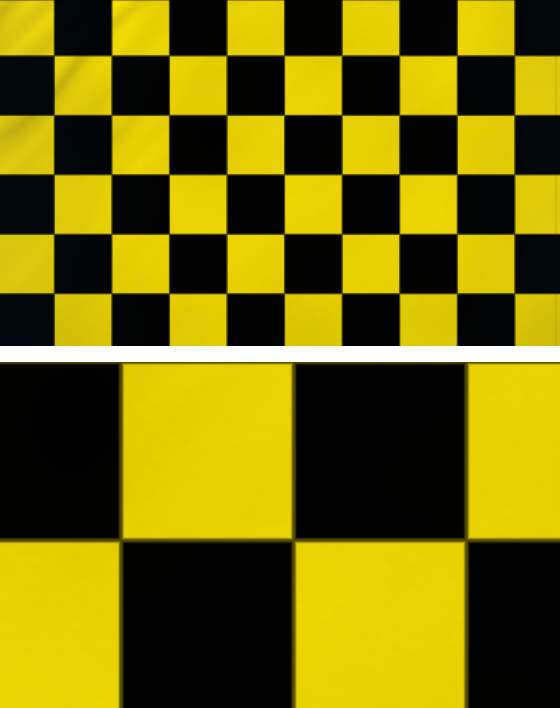
Top, the full canvas; bottom, a detail of the centre.
Write a Shadertoy shader that draws this pattern.

```glsl
// A black and yellow checkered cloth flag: ten columns by six rows, cropped at the rim.
// A checker sign is softened by the distance to the nearest seam, then the cloth is
// shaded with gradient noise for dye variation, weave and diagonal creases.

vec2 hashGradient(vec2 cell) {
    vec2 h = vec2(dot(cell, vec2(127.1, 311.7)), dot(cell, vec2(269.5, 183.3)));
    return 2.0 * fract(sin(h) * 43758.5) - 1.0;
}

float gradientNoise(vec2 p) {
    vec2 i = floor(p), f = fract(p);
    vec2 u = f * f * f * (f * (f * 6.0 - 15.0) + 10.0);
    float a = dot(hashGradient(i), f);
    float b = dot(hashGradient(i + vec2(1, 0)), f - vec2(1, 0));
    float c = dot(hashGradient(i + vec2(0, 1)), f - vec2(0, 1));
    float d = dot(hashGradient(i + vec2(1, 1)), f - vec2(1, 1));
    return mix(mix(a, b, u.x), mix(c, d, u.x), u.y);
}

// Diagonal folds, strongest in the upper left corner.
float creaseShade(vec2 p) {
    float across = p.x + p.y;
    float along = p.x - p.y;
    float folds = gradientNoise(vec2(across * 13.0, along * 2.0 + 3.0));
    float mainFold = exp(-pow((across - 0.41 + 0.02 * sin(along * 9.0)) / 0.025, 2.0));
    float corner = exp(-dot(p, p) * 5.0);
    return corner * (0.22 * folds - 0.13 * mainFold) + 0.015 * folds;
}

void mainImage(out vec4 fragColor, in vec2 fragCoord) {
    vec2 uv = fragCoord / iResolution.xy;
    uv.y = 1.0 - uv.y;
    vec2 cloth = uv * vec2(1.62, 1.0);

    // Checker grid, with the outer squares slightly trimmed
    vec2 grid = (uv - vec2(0.0970, 0.1614)) / vec2(0.1028, 0.1719) + 1.0;
    vec2 square = floor(grid);
    float checker = mod(square.x + square.y, 2.0) < 0.5 ? 1.0 : -1.0;

    // Soft seams: both colours meet halfway at every square's border
    vec2 toSeam = (0.5 - abs(fract(grid) - 0.5)) * vec2(0.1665, 0.1719);
    float seamDistance = min(toSeam.x, toSeam.y);
    float softness = max(0.0035, 1.0 / iResolution.y);
    float yellowCover = 0.5 + 0.5 * checker * smoothstep(0.0, softness, seamDistance);
    float seamShade = 1.0 - 0.3 * exp(-pow(seamDistance / 0.002, 2.0));

    // Light falls off towards the sides and the lower rim
    float side = smoothstep(0.22, 0.52, abs(uv.x - 0.54));
    float rim = smoothstep(0.75, 1.0, uv.y);
    float dye = gradientNoise(cloth * 4.0 + 7.0);
    float weave = gradientNoise(cloth * vec2(70.0, 110.0));
    float crease = creaseShade(cloth);
    float light = 1.0 - 0.055 * side - 0.045 * rim + 0.05 * dye + 0.015 * weave + crease;

    // Yellow dye, and black that turns navy near the sides
    vec3 yellow = vec3(0.91, 0.82, 0.01) * light;
    yellow.b += 0.05 * side * side;
    vec3 black = mix(vec3(0.008, 0.008, 0.006), vec3(0.004, 0.028, 0.05), side);
    black *= 1.0 + 0.5 * dye + 2.0 * crease;
    vec3 color = mix(black, yellow, yellowCover) * seamShade;

    // Narrow shaded hems along the top and right
    color *= 1.0 - 0.45 * (1.0 - smoothstep(0.0, 0.005, uv.y));
    color *= 1.0 - 0.1 * exp(-pow((uv.x - 0.993) / 0.0015, 2.0));

    fragColor = vec4(clamp(color, 0.0, 1.0), 1.0);
}
```
